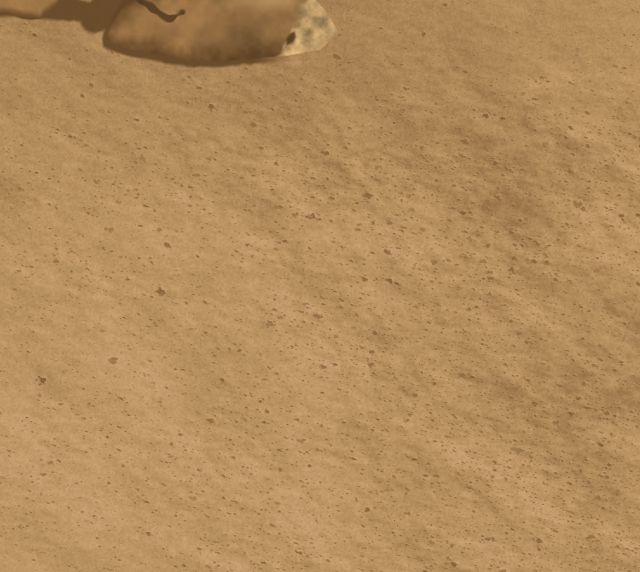
Reproduce this texture procedurally as a WebGL 2 fragment shader.

```glsl
#version 300 es
precision highp float;
// Sunlit ochre sand slope with wind streaks, scattered grit and a shaded rock at the top.
uniform vec2 u_resolution;
out vec4 outColor;

const float ASPECT = 1.1195;
const vec3 SAND_DARK = vec3(0.62, 0.47, 0.30);
const vec3 SAND_MID = vec3(0.70, 0.55, 0.36);
const vec3 SAND_LIGHT = vec3(0.765, 0.605, 0.42);
const vec3 SHADOW = vec3(0.37, 0.26, 0.145);
const vec3 ROCK_FACE = vec3(0.62, 0.46, 0.28);
const vec3 ROCK_LIT = vec3(0.76, 0.62, 0.42);
const float STREAK_ANGLE = -0.62;
const float GRIT_ANGLE = -0.25;
const float STREAK_GAIN = 1.0;
const float RIPPLE_GAIN = 0.75;
const float RELIEF_GAIN = 0.75;
const float GRAIN_GAIN = 0.05;
const int GRIT_LAYERS = 4;
const int ROCK_CORNERS = 12;
const vec2 ROCK[12] = vec2[12](
  vec2(0.190, 0.942), vec2(0.219, 0.993), vec2(0.240, 1.03), vec2(0.530, 1.03),
  vec2(0.569, 0.983), vec2(0.593, 0.942), vec2(0.561, 0.913), vec2(0.488, 0.902),
  vec2(0.394, 0.893), vec2(0.313, 0.896), vec2(0.241, 0.911), vec2(0.194, 0.927));

float hash(vec2 cell) {
  uvec2 q = uvec2(ivec2(floor(cell)) + 32768) * uvec2(1597u, 3812u);
  uint n = (q.x ^ (q.y * 2531u)) * 747796u + 28913u;
  n = ((n >> 15u) ^ n) * 277803u;
  n = ((n >> 13u) ^ n) * 668265u;
  n ^= n >> 16u;
  return float(n & 65535u) / 65535.0;
}

float noise(vec2 p) {
  vec2 i = floor(p), f = fract(p);
  f = f * f * (3.0 - 2.0 * f);
  return mix(mix(hash(i), hash(i + vec2(1, 0)), f.x),
             mix(hash(i + vec2(0, 1)), hash(i + 1.0), f.x), f.y);
}

float fbm(vec2 p) {
  float sum = 0.0, amp = 0.5;
  for (int i = 0; i < 4; i++) {
    sum += amp * noise(p);
    p = p * 2.03 + 17.0;
    amp *= 0.5;
  }
  return sum / 0.9375;
}

vec2 turn(vec2 p, float a) {
  return vec2(cos(a) * p.x + sin(a) * p.y, cos(a) * p.y - sin(a) * p.x);
}

float blob(vec2 p, vec2 center, vec2 size) {
  vec2 q = (p - center) / size;
  return exp(-dot(q, q));
}

float segment(vec2 p, vec2 a, vec2 b) {
  vec2 d = b - a;
  return length(p - a - d * clamp(dot(p - a, d) / dot(d, d), 0.0, 1.0));
}

// Signed distance to the rock outline, negative inside
float rockDistance(vec2 p) {
  float d = 10.0, side = 1.0;
  for (int i = 0; i < ROCK_CORNERS; i++) {
    vec2 a = ROCK[i], b = ROCK[(i + 1) % ROCK_CORNERS];
    d = min(d, segment(p, a, b));
    if ((a.y > p.y) != (b.y > p.y) && p.x < a.x + (b.x - a.x) * (p.y - a.y) / (b.y - a.y)) side = -side;
  }
  return side * d;
}

// Broad tone, diagonal wind streaks, lit relief and fine grain
vec3 sand(vec2 p, float roughness) {
  vec2 s = turn(p, STREAK_ANGLE), g = turn(p, GRIT_ANGLE);
  float tone = 0.66 - 0.38 * smoothstep(0.55, 1.0, p.y);
  tone += 0.20 * blob(p, vec2(0.25, 0.2), vec2(0.5, 0.4));
  tone += 0.30 * blob(p, vec2(1.08, 1.0), vec2(0.28, 0.18));
  tone -= 0.30 * blob(p, vec2(0.86, 0.68), vec2(0.12, 0.18));
  tone -= 0.32 * blob(p, vec2(1.1, 0.36), vec2(0.18, 0.18));
  float crest = p.y - 0.848 - 0.10 * (p.x - 0.93) - 0.012 * noise(p * 9.0);
  tone += 0.18 * exp(-pow(crest / 0.014, 2.0)) * smoothstep(0.82, 1.0, p.x);
  float rough = 0.35 + 0.65 * min(roughness, 1.0);
  tone += STREAK_GAIN * (fbm(s * vec2(8.0, 22.0)) - 0.5) * rough;
  tone += RIPPLE_GAIN * (fbm(g * vec2(36.0, 75.0) + 5.0) - 0.5) * rough;
  vec2 bump = g * vec2(45.0, 85.0) + 91.0;
  tone += RELIEF_GAIN * (fbm(bump) - fbm(bump + vec2(0.25, 0.6))) * rough;
  vec3 color = tone < 0.5 ? mix(SAND_DARK, SAND_MID, clamp(tone * 2.0, -0.6, 1.0))
                          : mix(SAND_MID, SAND_LIGHT, min(tone * 2.0 - 1.0, 1.15));
  return color + GRAIN_GAIN * (noise(p * 330.0) - 0.5);
}

// Grit in jittered cells: x is shade, y is the sunlit side
vec2 grit(vec2 p, float roughness, float px) {
  vec2 mark = vec2(0.0);
  float scale = 36.0;
  vec2 ragged = vec2(noise(p * 190.0), noise(p * 190.0 + 53.0)) - 0.5;
  for (int i = 0; i < GRIT_LAYERS; i++) {
    vec2 q = turn(p, GRIT_ANGLE) * scale + float(i) * 31.7;
    vec2 cell = floor(q);
    vec2 center = 0.3 + 0.4 * vec2(hash(cell + 7.0), hash(cell + 71.0));
    float radius = mix(0.07, 0.17, pow(hash(cell + 133.0), 2.0));
    float present = step(hash(cell + 211.0), roughness * (0.14 + 0.09 * float(i)));
    vec2 d = (fract(q) - center) * vec2(0.6, 1.0) + ragged * radius * 1.5;
    float soft = 0.6 * px * scale + 0.03;
    float shade = 1.0 - smoothstep(radius - soft, radius + soft, length(d));
    float lit = 1.0 - smoothstep(radius - soft, radius + soft, length(d - vec2(0.5, 1.0) * radius));
    mark = max(mark, present * vec2(shade, lit * (1.0 - shade)) * mix(0.45, 1.0, hash(cell + 307.0)));
    scale *= 1.5;
  }
  return mark;
}

// Shaded front face, sunlit right end and dark cracks
vec3 rock(vec2 p, float d) {
  float rough = fbm(p * 34.0), wobble = 0.012 * (noise(p * 60.0) - 0.5);
  vec3 face = mix(SHADOW * 1.15, ROCK_FACE, smoothstep(0.0, 0.05, -d + 0.02 * rough));
  face *= 0.82 + 0.32 * rough - 0.16 * blob(p, vec2(0.43, 0.93), vec2(0.07, 0.035));
  float split = p.x - 0.496 - 0.36 * (p.y - 0.91) + 2.0 * wobble;
  vec3 end = ROCK_LIT * (0.52 + 0.85 * fbm(p * 50.0));
  vec3 color = mix(face, end, smoothstep(-0.008, 0.01, split));
  color = mix(color, ROCK_LIT * 0.96, 0.6 * blob(p, vec2(0.47, 1.0), vec2(0.07, 0.014)));
  float crack = min(segment(p, vec2(0.24, 1.0), vec2(0.296, 0.968)), segment(p, vec2(0.296, 0.968), vec2(0.32, 0.976)));
  crack = min(crack, segment(p, vec2(0.497, 0.912), vec2(0.518, 0.95)));
  return mix(color, SHADOW * 0.8, 0.8 * (1.0 - smoothstep(0.0, 0.006, crack + wobble)));
}

void main() {
  vec2 p = gl_FragCoord.xy / u_resolution * vec2(ASPECT, 1.0);
  float px = 1.0 / u_resolution.y;
  float roughness = (0.45 + 0.55 * smoothstep(0.1, 1.0, p.x)) * (1.0 - 0.85 * smoothstep(0.65, 0.98, p.y));
  roughness *= 0.5 + fbm(turn(p, STREAK_ANGLE) * vec2(5.0, 12.0) + 40.0);
  vec3 color = sand(p, roughness);
  vec2 mark = grit(p, roughness, px);
  color = mix(color, SHADOW * 1.2, 0.7 * mark.x);
  color = mix(color, SAND_LIGHT * 1.05, 0.5 * mark.y);

  // Cast shade below both rocks
  float edge = 0.008 * (fbm(p * 45.0) - 0.5);
  float under = rockDistance(p + vec2(0.012, 0.008)) + edge;
  color = mix(color, SHADOW, 0.85 * (1.0 - smoothstep(-0.002, 0.006, under)) * (1.0 - smoothstep(0.44, 0.52, p.x)));
  float hollow = min(segment(p, vec2(0.0, 0.99), vec2(0.12, 0.983)) - 0.018,
                     segment(p, vec2(0.165, 0.968), vec2(0.205, 1.01)) - 0.024);
  hollow = min(hollow, segment(p, vec2(0.11, 0.99), vec2(0.17, 0.975)) - 0.018);
  color = mix(color, SHADOW * 1.05, 0.9 * (1.0 - smoothstep(-0.003, 0.006, hollow + edge)));

  // Left rock, then the main rock
  float left = max(0.966 + 0.9 * max(p.x - 0.07, 0.0) + 0.25 * max(0.04 - p.x, 0.0) - p.y, p.x - 0.18) + edge;
  vec3 leftColor = mix(SHADOW * 1.1, ROCK_FACE, smoothstep(0.0, 0.018, -left)) * (0.85 + 0.3 * fbm(p * 40.0));
  color = mix(color, leftColor, 1.0 - smoothstep(-px, px, left));
  float body = rockDistance(p) + edge;
  color = mix(color, rock(p, body), 1.0 - smoothstep(-px, px, body));
  outColor = vec4(clamp(color, 0.0, 1.0), 1.0);
}
```
